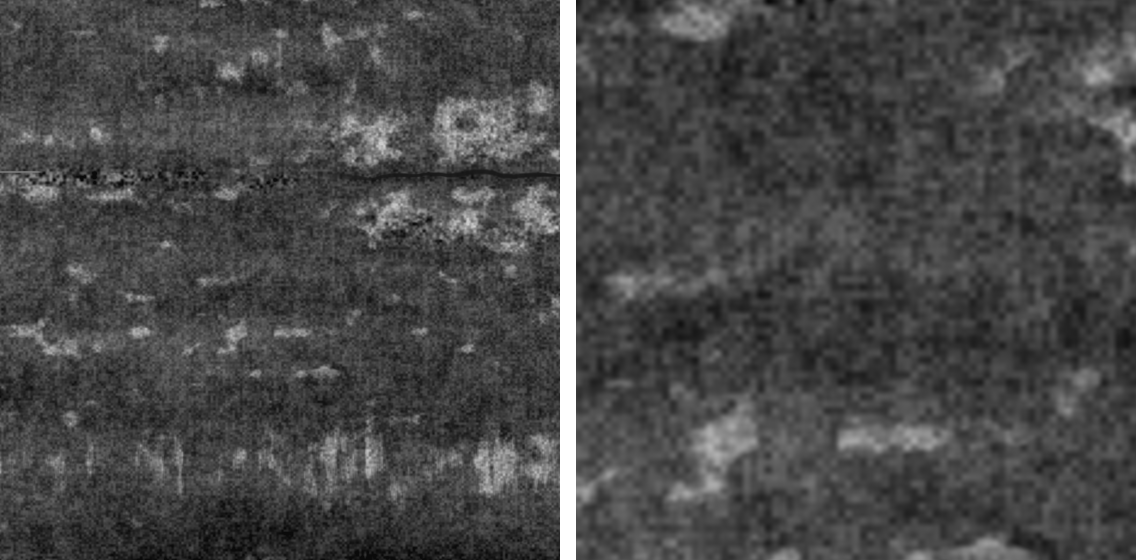
Left, the full canvas; right, a detail of the centre.
Write a Shadertoy shader that draws this texture.

```glsl
// Weathered grey rock face: horizontal beds, pale flaking, drips and a dark crack.
#define BASE_TONE 0.268
#define PALE_GAIN 0.29
#define BED_GAIN 0.26
#define GRAIN_GAIN 0.20
#define SPECKLE_GAIN 0.62
#define GRAIN_SCALE 230.0
#define SPECKLE_SCALE 165.0
#define CRACK_HEIGHT 0.686
#define CRACK_WIDTH 0.0062
#define CRACK_TONE 0.09

float hash(vec2 p) {
    vec3 q = fract(vec3(p.xyx) * 0.1031);
    q += dot(q, q.yzx + 33.33);
    return fract((q.x + q.y) * q.z);
}

float noise(vec2 p) {
    vec2 cell = floor(p), f = fract(p);
    f = f * f * (3.0 - 2.0 * f);
    float low = mix(hash(cell), hash(cell + vec2(1, 0)), f.x);
    float high = mix(hash(cell + vec2(0, 1)), hash(cell + vec2(1, 1)), f.x);
    return mix(low, high, f.y);
}

float fbm(vec2 p) {
    float sum = 0.0, weight = 0.5;
    for (int i = 0; i < 4; i++) {
        sum += weight * noise(p);
        p = p * 2.03 + 17.3;
        weight *= 0.5;
    }
    return sum / 0.9375;
}

// Soft bump of half-width w around c
float band(float v, float c, float w) {
    float d = (v - c) / w;
    return exp(-d * d);
}

// How strongly each bed is flaked to a pale surface
float wearAmount(vec2 p) {
    float right = smoothstep(0.25, 0.8, p.x);
    float left = 1.0 - smoothstep(0.1, 0.42, p.x);
    float wear = band(p.y, 0.775, 0.07) * right;
    wear += 0.65 * band(p.y, 0.89, 0.07) * band(p.x, 0.5, 0.27);
    wear += 0.9 * band(p.y, 0.62, 0.055) * smoothstep(0.5, 0.9, p.x);
    wear += 1.1 * band(p.y, 0.652, 0.016) * (1.0 - smoothstep(0.25, 0.65, p.x));
    wear += 0.95 * band(p.y, 0.408, 0.02) * band(p.x, 0.42, 0.24);
    wear += 0.55 * band(p.y, 0.44, 0.07) * smoothstep(0.6, 1.0, p.x);
    wear += 0.6 * left * (band(p.y, 0.495, 0.03) + band(p.y, 0.755, 0.025));
    wear += 0.8 * band(p.y, 0.368, 0.012) * band(p.x, 0.03, 0.06);
    wear += 0.75 * band(p.y, 0.335, 0.012) * band(p.x, 0.57, 0.14);
    wear += band(p.y, 0.175, 0.065) * mix(0.6, 0.95, smoothstep(0.4, 0.65, p.x));
    wear += 0.5 * band(p.y, 0.97, 0.03) * band(p.x, 0.1, 0.1);
    return wear;
}

// Beds where the surface breaks into coarse light and dark specks
float roughAmount(vec2 p) {
    float rough = 0.85 * band(p.y, 0.68, 0.02) * (1.0 - smoothstep(0.42, 0.65, p.x));
    rough += 0.5 * band(p.y, 0.755, 0.045) * smoothstep(0.45, 0.7, p.x);
    rough += 0.75 * band(p.y, 0.595, 0.03) * smoothstep(0.5, 0.8, p.x);
    rough += 0.2 * band(p.y, 0.2, 0.05) * smoothstep(0.45, 0.65, p.x);
    return rough;
}

void mainImage(out vec4 fragColor, in vec2 fragCoord) {
    vec2 p = fragCoord / iResolution.xy;
    vec2 warped = p + 0.012 * (vec2(fbm(p * 9.0), fbm(p * 9.0 + 40.0)) - 0.5);

    // Broad beds, dark layers and fine vertical and horizontal streaks
    float tone = BASE_TONE + BED_GAIN * (fbm(warped * vec2(2.5, 13.0) + 5.0) - 0.5);
    tone += 0.16 * (fbm(p * 38.0 + 71.0) - 0.5);
    tone -= 0.045 * band(p.y, 0.31, 0.055);
    tone -= 0.13 * (1.0 - smoothstep(0.0, 0.13, p.y));
    tone += 0.05 * (noise(p * vec2(190.0, 9.0)) - 0.5);
    tone += 0.04 * (noise(p * vec2(14.0, 210.0)) - 0.5);

    // Pale flakes, drawn out into drips on the upper and lower beds
    float flakes = fbm(warped * vec2(24.0, 32.0) + 13.0);
    float drips = fbm(p * vec2(56.0, 11.0) + 29.0);
    float drawnOut = 0.65 * band(p.y, 0.16, 0.1) + 0.4 * band(p.y, 0.84, 0.1);
    float surface = 0.5 + 1.2 * (mix(flakes, drips, drawnOut) - 0.5);
    float pale = smoothstep(0.67, 0.98, surface + 0.3 * wearAmount(warped));
    tone += PALE_GAIN * pale;

    // Coarse specks and overall grain
    float speck = noise(p * SPECKLE_SCALE) + 0.5 * noise(p * SPECKLE_SCALE * 0.5 + 9.0);
    float patchy = smoothstep(0.3, 0.6, fbm(p * 20.0 + 51.0));
    tone += SPECKLE_GAIN * roughAmount(warped) * patchy * (speck - 0.75);
    float grain = noise(p * GRAIN_SCALE) + 0.5 * noise(p * GRAIN_SCALE * 0.47 + 31.0);
    tone += GRAIN_GAIN * (0.8 + 0.5 * pale) * (grain - 0.75);

    // Short light scratch at the left edge
    float scratch = 1.0 - smoothstep(0.0008, 0.003, abs(p.y - 0.693));
    scratch *= 1.0 - smoothstep(0.065, 0.08, p.x);
    tone = mix(tone, 0.5, 0.75 * scratch);

    // Wavering crack that opens towards the right
    float path = CRACK_HEIGHT + 0.034 * (fbm(vec2(p.x * 9.0, 3.7)) - 0.5);
    float halfWidth = CRACK_WIDTH * (0.5 + noise(vec2(p.x * 24.0, 8.0)));
    float crack = 1.0 - smoothstep(0.25 * halfWidth, halfWidth, abs(p.y - path));
    float opening = smoothstep(0.48, 0.74, p.x);
    tone -= 0.05 * opening * band(p.y, path - 0.004, 0.01);
    tone = mix(tone, CRACK_TONE, 0.9 * opening * crack);

    fragColor = vec4(vec3(clamp(tone, 0.04, 0.8)), 1.0);
}
```
